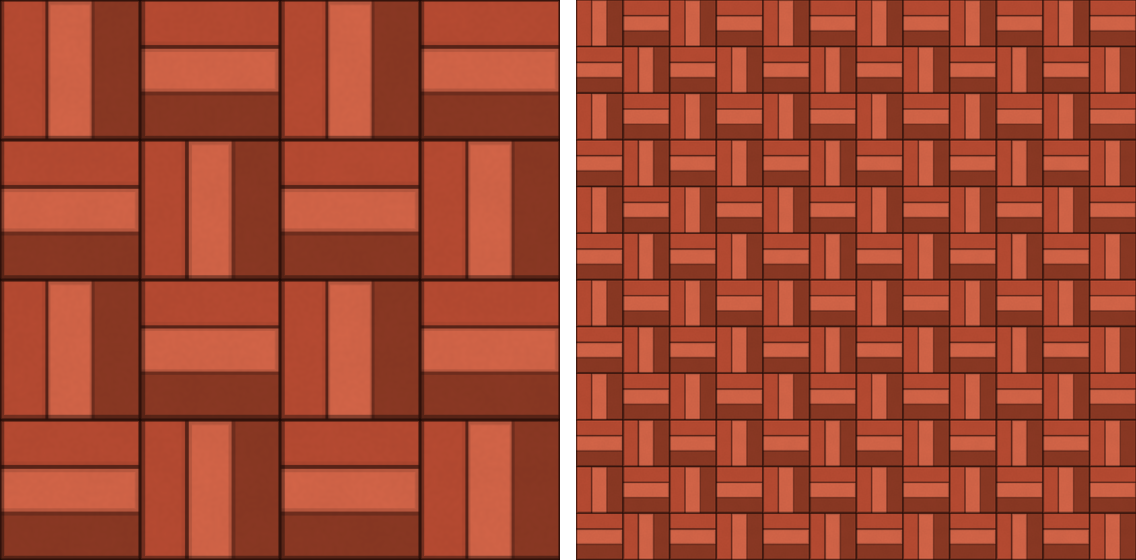
Left: one tile. Right: repeated 3 by 3.
This pattern is drawn by a Shadertoy shader. Its source:

```glsl
// Basket-weave brick paving: a 4 by 4 checker of three-brick blocks, alternately upright and flat.

const float BLOCKS = 4.0;
const float BROAD_GRID = 16.0;
const float FINE_GRID = 96.0;

const vec3 RED_CLAY   = vec3(0.70, 0.285, 0.19);
const vec3 LIGHT_CLAY = vec3(0.81, 0.385, 0.275);
const vec3 DARK_CLAY  = vec3(0.53, 0.215, 0.135);
const vec3 SEAM       = vec3(0.17, 0.06, 0.035);
const vec3 JOINT      = vec3(0.34, 0.135, 0.09);
const vec3 SOFT_JOINT = vec3(0.43, 0.175, 0.115);

float hash(vec2 p) {
    vec3 q = fract(p.xyx * vec3(0.1031, 0.1030, 0.0973));
    q += dot(q, q.yzx + 33.33);
    return fract((q.x + q.y) * q.z);
}

// Slope contribution of one lattice corner, wrapped to the period
float cornerSlope(vec2 corner, vec2 offset, float period) {
    float angle = 6.28318 * hash(mod(corner, period));
    return dot(vec2(cos(angle), sin(angle)), offset);
}

// Gradient noise that repeats every period units
float gradientNoise(vec2 p, float period) {
    vec2 i = floor(p);
    vec2 f = fract(p);
    vec2 u = f * f * f * (f * (f * 6.0 - 15.0) + 10.0);
    vec2 e = vec2(1.0, 0.0);
    float low = mix(cornerSlope(i, f, period),
                    cornerSlope(i + e, f - e, period), u.x);
    float high = mix(cornerSlope(i + e.yx, f - e.yx, period),
                     cornerSlope(i + e.xx, f - e.xx, period), u.x);
    return mix(low, high, u.y);
}

// Smooth coverage of the interval from a to b
float band(float x, float a, float b, float blur) {
    return smoothstep(a - blur, a + blur, x) * (1.0 - smoothstep(b - blur, b + blur, x));
}

// Three bricks across a block, with the joints between them
vec3 brickStack(float across, float along, float jointWidth, float rimWidth, float blur) {
    float first = 0.335;
    float second = 0.655;
    vec3 color = mix(RED_CLAY, LIGHT_CLAY, smoothstep(first - blur, first + blur, across));
    color = mix(color, DARK_CLAY, smoothstep(second - blur, second + blur, across));

    // Shaded rims beside the joints and at the far end of the light brick
    float halfJoint = 0.5 * jointWidth;
    float lightBrick = band(across, first, second, blur);
    float rim = band(across, first, first + halfJoint + rimWidth, blur)
              + band(across, second - rimWidth, second, blur);
    rim = max(rim, lightBrick * smoothstep(0.955, 0.975, along));
    color *= 1.0 - 0.12 * rim;
    color *= 1.0 - 0.05 * band(across, first - halfJoint - 0.025, first, blur);

    color = mix(color, JOINT, band(across, first - halfJoint, first + halfJoint, blur));
    return mix(color, SOFT_JOINT, band(across, second, second + jointWidth, blur));
}

// Shadow strip on the upper or right side of a seam, varying from seam to seam
float seamShadow(float distanceFromSeam, float seamIndex, float blur) {
    float width = mix(0.026, 0.040, hash(vec2(mod(seamIndex, BLOCKS), 3.0)));
    return band(distanceFromSeam, 0.0, width, blur);
}

void mainImage(out vec4 fragColor, in vec2 fragCoord) {
    vec2 uv = fragCoord / iResolution.xy;
    vec2 grid = uv * BLOCKS;
    vec2 cell = floor(grid);
    vec2 local = fract(grid);
    float blur = max(0.75 * BLOCKS / iResolution.y, 0.004);

    // Alternate blocks turn by a quarter
    bool upright = mod(cell.x + cell.y, 2.0) > 0.5;
    float across = upright ? local.x : 1.0 - local.y;
    float along = upright ? local.y : local.x;

    // Joints share their width along a row or column of blocks
    float lane = upright ? cell.x : cell.y;
    float variation = hash(vec2(lane, upright ? 7.0 : 11.0));
    float jointWidth = mix(0.018, 0.029, variation);
    float rimWidth = mix(0.010, 0.026, variation);
    vec3 color = brickStack(across, along, jointWidth, rimWidth, blur);

    // Very faint mottling of the clay
    color *= 1.0 + 0.018 * gradientNoise(uv * BROAD_GRID, BROAD_GRID)
                 + 0.020 * gradientNoise(uv * FINE_GRID, FINE_GRID);

    // Block seams: a dark core with a shadow above and to the right
    vec2 fromSeam = fract(grid + 0.5) - 0.5;
    vec2 seamIndex = floor(grid + 0.5);
    float shadow = max(seamShadow(fromSeam.x, seamIndex.x, blur),
                       seamShadow(fromSeam.y, seamIndex.y, blur));
    float verticalCore = band(fromSeam.x, -0.011, 0.011, blur);
    float levelCore = band(fromSeam.y, -0.011, 0.011, blur);
    color *= 1.0 - 0.36 * shadow;
    color = mix(color, SEAM, 0.9 * max(verticalCore, levelCore));
    color *= 1.0 - 0.4 * verticalCore * levelCore;

    fragColor = vec4(color, 1.0);
}
```
